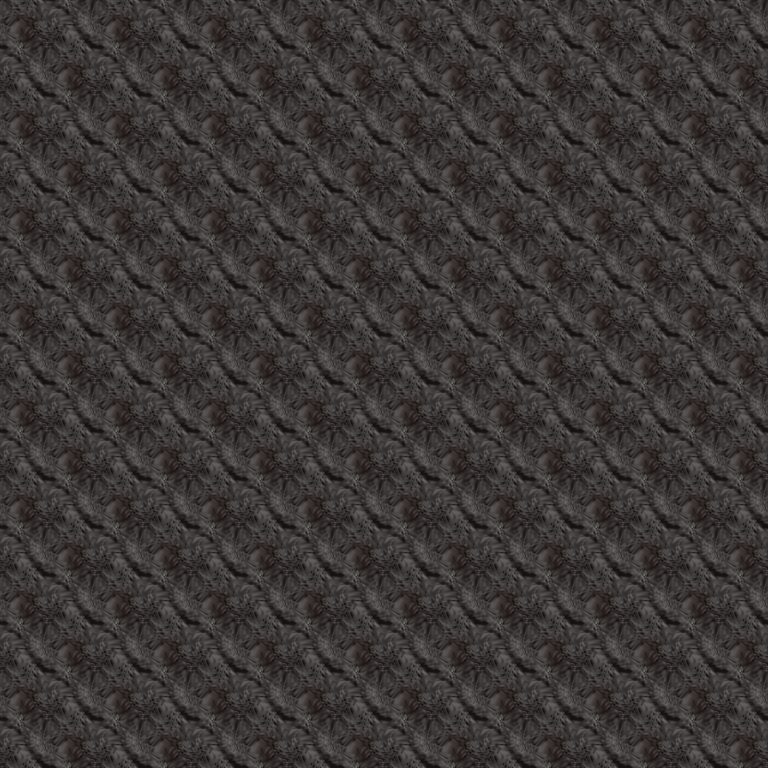
Reproduce this texture procedurally as a Shadertoy shader.

```glsl
// Dark pitted rock: a staggered 8 by 8 repeat of winding crevices, smooth ash patches and rusty hollows.

const float REPEATS = 8.0;
const float TAU = 6.2832;
const vec3 SOOT = vec3(0.090, 0.068, 0.058);
const vec3 STONE = vec3(0.236, 0.226, 0.221);
const vec3 ASH = vec3(0.400, 0.400, 0.398);
const vec3 RUST = vec3(0.012, -0.002, -0.005);

float hash(vec2 p) {
    return fract(sin(dot(p, vec2(127.1, 311.7))) * 43758.5);
}

// Value noise on a unit square that wraps after "cells" steps.
float wrapNoise(vec2 p, float cells) {
    p *= cells;
    vec2 i = floor(p), f = fract(p);
    f = f * f * (3.0 - 2.0 * f);
    vec2 a = mod(i, cells), b = mod(i + 1.0, cells);
    return mix(mix(hash(a), hash(vec2(b.x, a.y)), f.x),
               mix(hash(vec2(a.x, b.y)), hash(b), f.x), f.y);
}

// Signed layered noise, rough enough to give a gritty surface.
float grit(vec2 p) {
    float sum = 0.0, cells = 4.0, weight = 0.24;
    for (int i = 0; i < 4; i++) {
        sum += weight * (wrapNoise(p + 0.13 * float(i), cells) - 0.5);
        cells *= 2.0;
        weight *= 1.22;
    }
    return sum;
}

// Soft elliptical spot, repeated in every cell.
float blob(vec2 p, vec2 center, vec2 radius) {
    vec2 d = (fract(p - center + 0.5) - 0.5) / radius;
    return exp(-dot(d, d));
}

// Scattered small pits, one jittered candidate per grid square.
float pits(vec2 p, float cells, float density) {
    vec2 g = p * cells, base = floor(g);
    float depth = 0.0;
    for (int y = -1; y <= 1; y++) {
        for (int x = -1; x <= 1; x++) {
            vec2 id = base + vec2(x, y);
            vec2 key = mod(id, cells);
            vec2 center = id + 0.1 + 0.8 * vec2(hash(key + 3.7), hash(key + 9.2));
            float radius = mix(0.20, 0.46, hash(key + 17.3));
            float present = smoothstep(0.0, 0.15, density - hash(key + 5.1));
            float hole = 1.0 - smoothstep(0.2 * radius, radius, length(g - center));
            depth = max(depth, present * hole);
        }
    }
    return depth;
}

// Sideways distance from the winding crack line that runs along y.
float crackOffset(vec2 p) {
    float line = 0.53 + 0.06 * sin(TAU * (p.y - 0.55));
    line += 0.06 * (wrapNoise(p, 7.0) - 0.5) + 0.07 * (wrapNoise(p + 0.2, 16.0) - 0.5);
    return fract(p.x - line + 0.5) - 0.5;
}

// Ragged beaded crack, deepest near the middle of its length.
float crevice(vec2 p, float d) {
    float depth = 0.40 + 0.60 * blob(vec2(0.0, p.y), vec2(0.0, 0.46), vec2(1.0, 0.25));
    float beads = smoothstep(0.20, 0.60, wrapNoise(p + 0.31, 14.0));
    float width = mix(0.030, 0.068, depth * beads);
    return (1.0 - smoothstep(0.2 * width, 1.3 * width, abs(d))) * depth * mix(0.45, 1.0, beads);
}

void mainImage(out vec4 fragColor, in vec2 fragCoord) {
    // Diagonal lattice axes turn a unit square into the staggered repeat.
    vec2 q = REPEATS * fragCoord / iResolution.xy;
    vec2 p = fract(vec2(q.x + q.y, q.x - q.y));
    vec2 warped = p + 0.16 * (vec2(wrapNoise(p, 5.0), wrapNoise(p + 0.4, 5.0)) - 0.5);

    // Broad light and dark patches.
    float hollow = blob(warped, vec2(0.97, 0.56), vec2(0.22, 0.26));
    float rough = blob(warped, vec2(0.17, 0.08), vec2(0.22, 0.22));
    float smoothAsh = blob(warped, vec2(0.64, 0.17), vec2(0.17, 0.16))
                    + 0.8 * blob(warped, vec2(0.92, 0.20), vec2(0.16, 0.10))
                    + 0.5 * blob(warped, vec2(0.34, 0.64), vec2(0.13, 0.26));
    float tone = 0.54 + 0.22 * smoothAsh - 0.17 * hollow - 0.12 * rough;

    // Grain, plus a raking light over its bumps.
    float grain = grit(warped);
    float relief = grain - grit(warped + vec2(0.022, -0.006));
    tone += (grain + 0.35 * relief) * (1.0 - 0.25 * min(smoothAsh, 1.0));

    // Small pits, densest on rough ground.
    float density = 0.20 + 0.32 * rough + 0.06 * hollow - 0.08 * smoothAsh;
    tone -= 0.34 * pits(warped, 12.0, density) + 0.18 * pits(warped + 0.37, 19.0, density);

    // Crevice and the soft light ridge above it.
    float d = crackOffset(p);
    float ridge = smoothstep(0.02, 0.09, d) * (1.0 - smoothstep(0.09, 0.34, d));
    tone += 0.16 * ridge * wrapNoise(p + 0.6, 6.0) - 0.66 * crevice(p, d);

    // Soot to stone to ash, with a hint of rust in the hollows.
    tone = clamp(tone, 0.0, 1.0);
    vec3 color = mix(SOOT, STONE, min(2.0 * tone, 1.0));
    color = mix(color, ASH, max(2.0 * tone - 1.0, 0.0));
    color += RUST * hollow;
    fragColor = vec4(color, 1.0);
}
```
